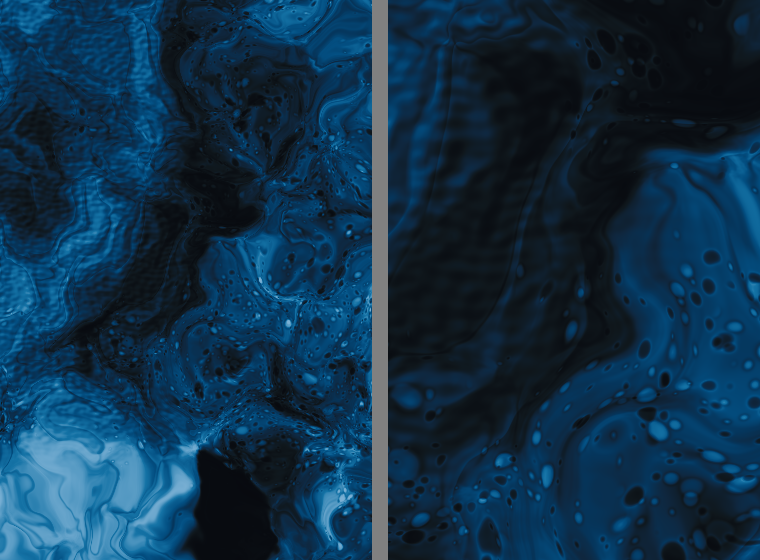
Left, the full canvas; right, a detail of the centre.
A Shadertoy shader for this texture:

```glsl
// Poured acrylic paint in deep blues: folded sheets, a black channel, pale foam.
// Twice-warped gradient noise sets a tone, regions and bubbles shift it,
// and a logistic curve spreads the tone evenly over a six-colour ramp.
#define BIAS -0.12
#define CONTRAST 4.6
#define WARP_BROAD 0.17
#define WARP_FINE 0.075
#define FOLD_DEPTH 1.25
#define FOLD_COUNT 3.6
#define BUBBLE_DEPTH 1.0
#define BUMP_DEPTH 1.7
#define BUMP_SCALE 95.0
#define VEIN_DEPTH 1.1

vec3 hash3(vec2 cell) {
    vec3 p = fract(cell.xyx * vec3(0.1031, 0.1030, 0.0973));
    p += dot(p, p.yxz + 33.33);
    return fract((p.xxy + p.yzz) * p.zyx);
}

float corner(vec2 cell, vec2 offset) {
    return dot(hash3(cell).xy * 2.0 - 1.0, offset);
}

// Gradient noise, centred on zero
float noise(vec2 p) {
    vec2 i = floor(p), f = p - i;
    vec2 u = f * f * f * (f * (f * 6.0 - 15.0) + 10.0);
    vec2 e = vec2(1, 0);
    return mix(mix(corner(i, f), corner(i + e, f - e), u.x),
               mix(corner(i + e.yx, f - e.yx), corner(i + 1.0, f - 1.0), u.x), u.y);
}

float fbm(vec2 p, int octaves) {
    float sum = 0.0, gain = 1.0;
    for (int i = 0; i < octaves; i++) {
        sum += gain * noise(p);
        p = mat2(1.6, 1.2, -1.2, 1.6) * p + 7.3;
        gain *= 0.5;
    }
    return sum;
}

float bell(float x) { return exp(-x * x); }

// Light and dark cells with contrasting rims
float bubbles(vec2 p, float scale, float cover) {
    float soft = 0.04 + 0.7 * scale / iResolution.y;
    float sum = 0.0;
    p *= scale;
    for (int k = 0; k < 9; k++) {
        vec2 cell = floor(p) + vec2(k % 3 - 1, k / 3 - 1);
        vec3 place = hash3(cell + scale), kind = hash3(cell + scale + 91.0);
        float radius = mix(0.1, 0.42, place.z * place.z);
        float d = length(p - cell - 0.2 - 0.6 * place.xy) - radius;
        float disc = 1.0 - smoothstep(-soft, soft, d);
        float rim = bell(d / (soft + 0.04));
        float tone = kind.y < 0.5 ? -2.3 * disc + 0.8 * rim : 2.0 * disc - 0.9 * rim;
        sum += tone * smoothstep(0.0, 0.12, cover - kind.x);
    }
    return sum;
}

// Broad layout of pale and black paint
float regions(vec2 p) {
    float channel = bell((p.x - 0.375 - 0.025 * sin(13.0 * p.y)) / 0.048)
                  * smoothstep(0.3, 0.48, p.y);
    float crack = bell((p.x - 0.14 - 0.43 * (p.y - 0.27)) / 0.014)
                * bell((p.y - 0.40) / 0.13);
    float pool = 1.0 - smoothstep(0.85, 1.1, length((p - vec2(0.40, 0.06)) / vec2(0.065, 0.13)));
    float milk = (1.0 - smoothstep(0.12, 0.24, p.y)) * (1.0 - smoothstep(0.2, 0.33, p.x));
    float crest = bell((length((p - vec2(0.44, 0.06)) / vec2(1.0, 1.15)) - 0.155) / 0.035)
                * smoothstep(0.0, 0.12, p.y);
    float shelf = bell((p.y - 0.50 + 0.2 * (p.x - 0.5)) / 0.035) * smoothstep(0.38, 0.5, p.x);
    float sides = bell((p.x - 0.63) / 0.08) * bell((p.y - 0.72) / 0.12)
                + bell(p.x / 0.05) * smoothstep(0.55, 0.8, p.y);
    return 2.9 * milk + 2.3 * crest + 1.0 * shelf + 0.9 * sides
         - 2.9 * channel - 2.0 * crack - 5.0 * pool;
}

vec3 paint(float t) {
    vec3 colours[7] = vec3[7](vec3(0.03, 0.04, 0.06), vec3(0.06, 0.09, 0.11),
        vec3(0.06, 0.15, 0.24), vec3(0.02, 0.21, 0.36), vec3(0.01, 0.31, 0.51),
        vec3(0.08, 0.45, 0.65), vec3(0.48, 0.69, 0.83));
    float knots[7] = float[7](0.0, 0.08, 0.265, 0.51, 0.75, 0.90, 0.99);
    vec3 colour = colours[0];
    for (int i = 1; i < 7; i++)
        colour = mix(colour, colours[i], clamp((t - knots[i - 1]) / (knots[i] - knots[i - 1]), 0.0, 1.0));
    return colour;
}

void mainImage(out vec4 fragColor, in vec2 fragCoord) {
    vec2 p = fragCoord / iResolution.y;
    float right = smoothstep(0.28, 0.46, p.x + 0.25 * noise(p * 4.0));
    float low = 1.0 - smoothstep(0.2, 0.5, p.y);

    // Swirl the plane, broad then fine
    vec2 broad = p + WARP_BROAD * vec2(fbm(p * 4.0, 3), fbm(p * 4.0 + 17.0, 3));
    vec2 swirl = broad + WARP_FINE * vec2(fbm(broad * 11.0 + 5.0, 3), fbm(broad * 11.0 + 29.0, 3));

    // Paint body: smooth folds with one sharp edge, grittier on the right
    float body = fbm(swirl * vec2(5.0, 3.6) + 3.0, 3);
    float fold = fract(body * FOLD_COUNT + 0.4 * noise(p * 9.0));
    fold *= 1.0 - smoothstep(0.88, 1.0, fold);
    float grit = fbm(swirl * 24.0, 4) * mix(0.8, 2.3, right);
    float tone = BIAS + CONTRAST * body + FOLD_DEPTH * (fold - 0.44) + grit + regions(mix(p, swirl, 0.75));

    // Thin veins, pale low down and dark higher up
    float vein = 1.0 - smoothstep(0.0, 0.09, abs(fbm(swirl * vec2(13.0, 9.0) + 41.0, 2)));
    tone += VEIN_DEPTH * vein * mix(-0.8, 0.7, low * right);

    // Embossed skin on the left
    vec2 skin = (p + 0.1 * swirl) * BUMP_SCALE * vec2(0.8, 1.15);
    float bump = noise(skin) - noise(skin + vec2(0.25, -0.4));
    tone += BUMP_DEPTH * bump * (1.0 - right) * smoothstep(0.15, 0.3, p.y);

    // Foam gathers in patches, mostly right and low
    float cover = fbm(p * 6.0 + 31.0, 2) + 0.38 * right + 0.3 * bell((p.y - 0.32) / 0.13)
                - 0.35 * (1.0 - smoothstep(0.1, 0.25, p.y)) * (1.0 - right) - 0.05;
    cover = clamp(cover, 0.0, 0.75);
    vec2 foam = mix(p, swirl, 0.3);
    tone += BUBBLE_DEPTH * (0.8 * bubbles(foam, 34.0, cover * 0.6)
          + bubbles(foam, 62.0, cover) + 0.8 * bubbles(foam, 112.0, cover));

    fragColor = vec4(paint(1.0 / (1.0 + exp(-tone))), 1.0);
}
```
